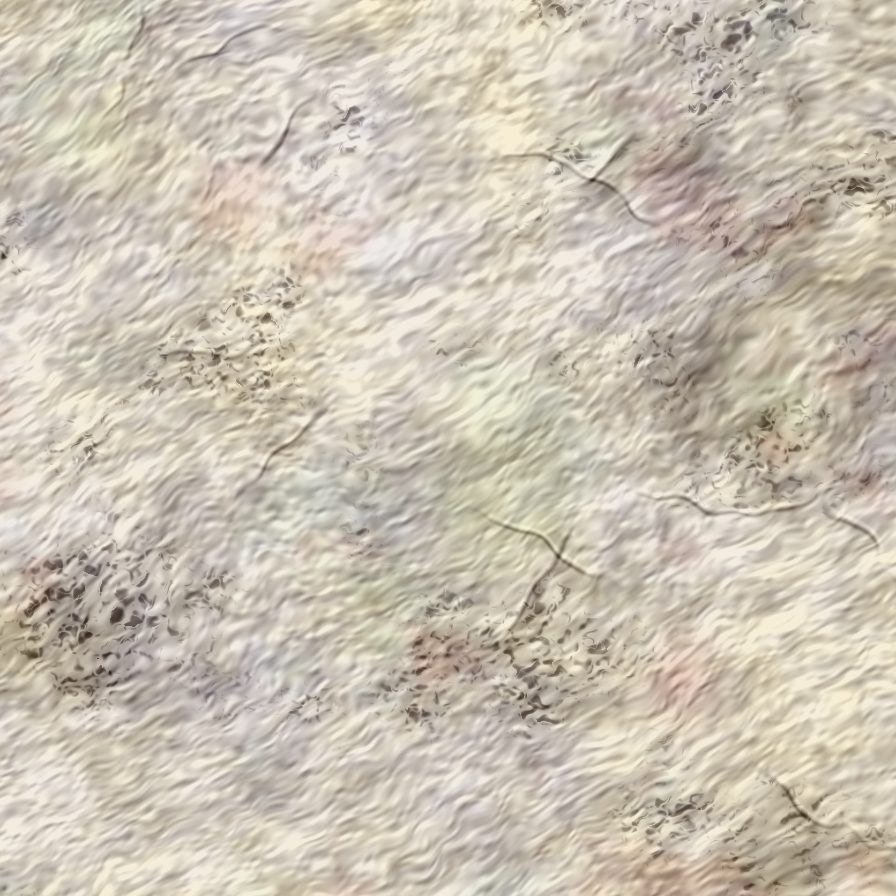
Give the GLSL for this texture, as a Shadertoy shader.

```glsl
// Weathered pale stone: a slanted, embossed grain over soft mottling,
// clusters of ragged cellular pits, wavy cracks with pale lips,
// and faint cream, lilac, green and rust stains.

#define DARK vec3(0.40, 0.35, 0.31)
#define LIGHT vec3(0.91, 0.88, 0.82)
#define BASE_TONE 0.85
#define TILT 0.36
#define GRAIN_SCALE vec2(46.0, 118.0)
#define GRAIN_CONTRAST 0.62
#define RELIEF 0.36
#define PIT_SCALE vec2(66.0, 96.0)
#define PIT_DEPTH 0.62
#define CRACK_COUNT 14
#define CRACK_WIDTH 0.0026
#define CRACK_DEPTH 0.5

vec2 hash2(vec2 p) {
    vec3 q = fract(p.xyx * vec3(0.1031, 0.1030, 0.0973));
    q += dot(q, q.yzx + 33.33);
    return fract((q.xx + q.yz) * q.zy);
}

// Rotates into a frame whose x axis points along the given angle
mat2 frame(float angle) {
    float c = cos(angle), s = sin(angle);
    return mat2(c, -s, s, c);
}

float noise(vec2 p) {
    vec2 i = floor(p), f = fract(p);
    f = f * f * (3.0 - 2.0 * f);
    float low = mix(hash2(i).x, hash2(i + vec2(1, 0)).x, f.x);
    float high = mix(hash2(i + vec2(0, 1)).x, hash2(i + 1.0).x, f.x);
    return mix(low, high, f.y);
}

float fbm(vec2 p) {
    float sum = 0.0, amp = 0.5;
    for (int k = 0; k < 4; k++) {
        sum += amp * noise(p);
        p = frame(0.6) * p * 2.03 + 17.3;
        amp *= 0.5;
    }
    return sum / 0.9375;
}

// Cellular noise: distance to the nearest point, and its random id
vec2 cells(vec2 p) {
    vec2 i = floor(p), best = vec2(9.0, 0.0);
    for (int y = -1; y <= 1; y++)
    for (int x = -1; x <= 1; x++) {
        vec2 cell = i + vec2(x, y);
        float d = length(cell + hash2(cell + 40.0) - p);
        if (d < best.x) best = vec2(d, hash2(cell + 90.0).y);
    }
    return best;
}

float grain(vec2 p) {
    return 0.55 * noise(p * GRAIN_SCALE + 50.0)
         + 0.45 * noise(frame(0.25) * p * GRAIN_SCALE * 1.8 + 80.0);
}

// Wavy tapering cracks: dark core, pale lip above, soft shade below
float cracks(vec2 uv) {
    float sum = 0.0;
    for (int k = 0; k < CRACK_COUNT; k++) {
        float n = float(k);
        vec2 place = hash2(vec2(n, 3.0)), shape = hash2(vec2(n, 11.0));
        vec2 p = frame(TILT + 2.0 * (shape.x - 0.6)) * (uv - place);
        float halfLength = mix(0.05, 0.15, shape.y);
        p.y += 0.012 * sin(p.x * 22.0 + n) + 0.003 * sin(p.x * 75.0 + 2.0 * n);
        p.y += 0.012 * (noise(uv * 38.0) - 0.5);
        float taper = 1.0 - smoothstep(0.3, 1.0, abs(p.x) / halfLength);
        float y = p.y / CRACK_WIDTH;
        float core = exp(-y * y), lip = exp(-(y - 2.2) * (y - 2.2));
        float shade = exp(-0.06 * (y + 3.0) * (y + 3.0));
        sum += taper * (0.4 * lip - core - 0.2 * shade);
    }
    return sum * smoothstep(0.15, 0.65, noise(uv * 24.0 + 5.0));
}

void mainImage(out vec4 fragColor, in vec2 fragCoord) {
    vec2 uv = fragCoord / min(iResolution.x, iResolution.y);

    // Slanted frame, bent so that the grain direction wanders
    vec2 bend = vec2(noise(uv * 5.0 + 7.0), noise(uv * 4.5 + 31.0)) - 0.5;
    vec2 p = frame(TILT) * uv + 0.06 * bend;
    p += 0.009 * (vec2(noise(uv * 40.0), noise(uv * 40.0 + 60.0)) - 0.5);

    // Mottling and grain, lit from above
    float tone = BASE_TONE + 0.44 * (fbm(uv * 5.0 + 2.0) - 0.5);
    tone += 0.28 * (noise(p * vec2(13.0, 30.0)) - 0.5);
    float height = grain(p);
    tone += GRAIN_CONTRAST * (height - 0.5);
    tone += RELIEF * (height - grain(p + vec2(-0.002, 0.004)));

    // Dark smudges, and ragged pits gathered in and around them
    float field = fbm(uv * 3.6 + 23.0);
    tone -= 0.25 * smoothstep(0.52, 0.76, field);
    float cluster = smoothstep(0.46, 0.66, 0.5 * field + 0.5 * fbm(uv * 10.0 + 70.0));
    vec2 ragged = vec2(noise(uv * 120.0), noise(uv * 120.0 + 33.0));
    vec2 pit = cells(p * PIT_SCALE + 1.1 * ragged);
    float radius = mix(0.05, 0.5, pit.y) * cluster + 0.35 * (0.5 - height);
    float hole = 1.0 - smoothstep(radius - 0.25, radius + 0.2, pit.x);
    tone -= PIT_DEPTH * hole * cluster;

    tone += CRACK_DEPTH * cracks(uv);
    vec3 color = mix(DARK, LIGHT, clamp(tone, -0.4, 1.09));

    // Stains: cream against lilac, a trace of green, rare rust
    float warmth = fbm(uv * 7.0 + 44.0) - 0.5 + 0.3 * (noise(p * vec2(30.0, 60.0)) - 0.5);
    color += warmth * vec3(0.04, 0.02, -0.12);
    float moss = smoothstep(0.6, 0.8, fbm(uv * 7.0 + 95.0));
    color += moss * vec3(-0.02, 0.008, -0.005);
    float rust = 0.45 * smoothstep(0.64, 0.8, fbm(uv * 8.0 + 120.0));
    vec2 spot = (uv - vec2(0.76, 0.24)) / vec2(0.04, 0.045);
    rust += 0.75 * exp(-dot(spot, spot));
    color += rust * vec3(-0.04, -0.14, -0.13);

    fragColor = vec4(clamp(color, 0.0, 1.0), 1.0);
}
```
